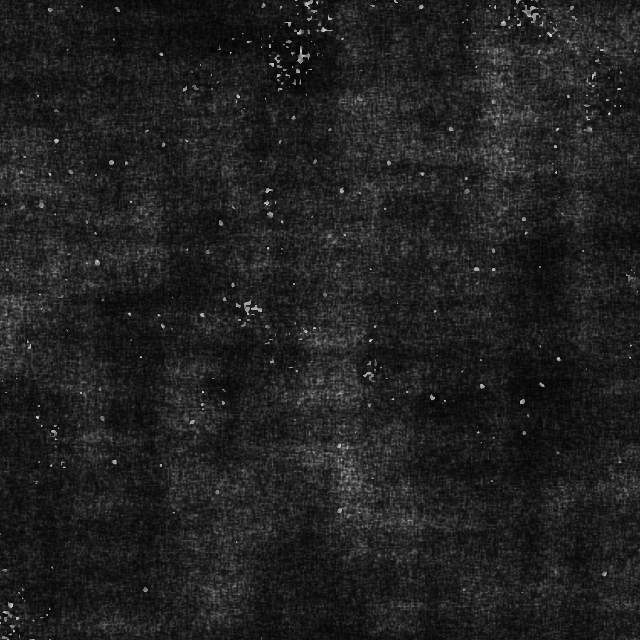
This texture is drawn by a Shadertoy shader. Its source:

```glsl
// Worn black cloth: cloudy charcoal tones with faint horizontal and vertical
// streaks, a fine thread grain, and pale chipped flecks gathered in clusters.
// Tone is built as a sum of noises in log space, then flecks are laid on top.

#define MEDIAN_TONE 0.108
#define CLOUD 1.9
#define STREAK 1.15
#define GRAIN 0.8
#define THREADS 380.0
#define HAZE 0.55
#define FLECK_SCALE 230.0
#define FLECK_RARE 0.95
#define FLECK_DENSE 0.62
#define SPECK_CELLS 42.0
#define SPECK_CHANCE 0.13

float hash(vec2 p) {
    vec3 q = fract(p.xyx * 0.1031);
    q += dot(q, q.yzx + 33.33);
    return fract((q.x + q.y) * q.z);
}

float noise(vec2 p) {
    vec2 cell = floor(p), f = fract(p);
    f = f * f * (3.0 - 2.0 * f);
    float low = mix(hash(cell), hash(cell + vec2(1, 0)), f.x);
    float high = mix(hash(cell + vec2(0, 1)), hash(cell + vec2(1, 1)), f.x);
    return mix(low, high, f.y);
}

float fbm(vec2 p, int octaves) {
    float sum = 0.0, total = 0.0, weight = 0.5;
    for (int i = 0; i < octaves; i++) {
        sum += weight * noise(p);
        total += weight;
        weight *= 0.5;
        p = p * 2.03 + vec2(17.3, 9.1);
    }
    return sum / total;
}

float softSpot(vec2 uv, vec2 center, vec2 reach) {
    vec2 q = (uv - center) / reach;
    return exp(-dot(q, q));
}

// Broad clouds, brushed streaks and hazy areas, in log units
float clothTone(vec2 uv) {
    float tone = CLOUD * (fbm(uv * 4.0 + 31.0, 6) - 0.5);
    tone += STREAK * (fbm(uv * vec2(6.0, 38.0) + 57.0, 4) - 0.5);
    tone += STREAK * (fbm(uv * vec2(22.0, 5.0) + 83.0, 4) - 0.5);
    float haze = softSpot(uv, vec2(0.87, 0.87), vec2(0.2, 0.13))
               + 0.7 * softSpot(uv, vec2(0.62, 0.2), vec2(0.22, 0.16))
               + 0.5 * softSpot(uv, vec2(0.15, 0.6), vec2(0.2, 0.25));
    return tone + HAZE * (haze - 0.2);
}

// Crossed threads plus loose grain, in log units
float clothGrain(vec2 uv) {
    vec2 p = uv * THREADS;
    float weft = noise(p * vec2(0.3, 1.1) + 11.0) - 0.5;
    float warp = noise(p * vec2(1.1, 0.3) + 23.0) - 0.5;
    float loose = noise(p + 41.0) - 0.5;
    return GRAIN * (weft + warp + 1.25 * loose);
}

// How densely the surface is chipped: 0 sound, 1 worn through
float wear(vec2 uv) {
    float patches = 0.55 * fbm(uv * 4.5 + 131.0, 4) + 0.45 * fbm(uv * 16.0 + 71.0, 4);
    patches += 0.03 * cos(6.2832 * uv.x) + 0.05 * (uv.y - 0.5);
    return smoothstep(0.54, 0.72, patches);
}

float chips(vec2 uv, float worn) {
    vec2 p = uv * FLECK_SCALE;
    float shape = 0.6 * noise(p + 7.0) + 0.4 * noise(p * 0.47 + 19.0);
    float limit = mix(FLECK_RARE, FLECK_DENSE, worn);
    return smoothstep(limit, limit + 0.06, shape);
}

// Lone specks, one jittered ragged dot in some cells of a grid
float specks(vec2 uv) {
    vec2 p = uv * SPECK_CELLS;
    vec2 cell = floor(p);
    vec2 center = 0.25 + 0.5 * vec2(hash(cell + 3.0), hash(cell + 61.0));
    vec2 q = fract(p) - center;
    q.x += q.y * (hash(cell + 47.0) - 0.5);
    float size = hash(cell + 29.0);
    float radius = mix(0.05, 0.16, size * size);
    float ragged = length(q) + 0.14 * (noise(uv * 270.0) - 0.5);
    float chance = SPECK_CHANCE * smoothstep(0.0, 0.5, uv.y);
    return step(hash(cell + 97.0), chance) * (1.0 - smoothstep(radius - 0.03, radius + 0.03, ragged));
}

void mainImage(out vec4 fragColor, in vec2 fragCoord) {
    vec2 uv = fragCoord / iResolution.y;
    float worn = wear(uv);

    // Cloth, with dark pits between the chips
    float pits = worn * smoothstep(0.5, 0.75, noise(uv * 120.0 + 151.0));
    float tone = MEDIAN_TONE * exp(clothTone(uv) + clothGrain(uv) - 0.6 * pits);

    // Pale flecks of uneven brightness
    float paleness = mix(0.34, 0.82, noise(uv * 150.0 + 211.0));
    float fleck = max(chips(uv, worn), specks(uv));
    tone = mix(tone, max(tone, paleness), fleck);

    fragColor = vec4(vec3(clamp(tone, 0.0, 1.0)), 1.0);
}
```
